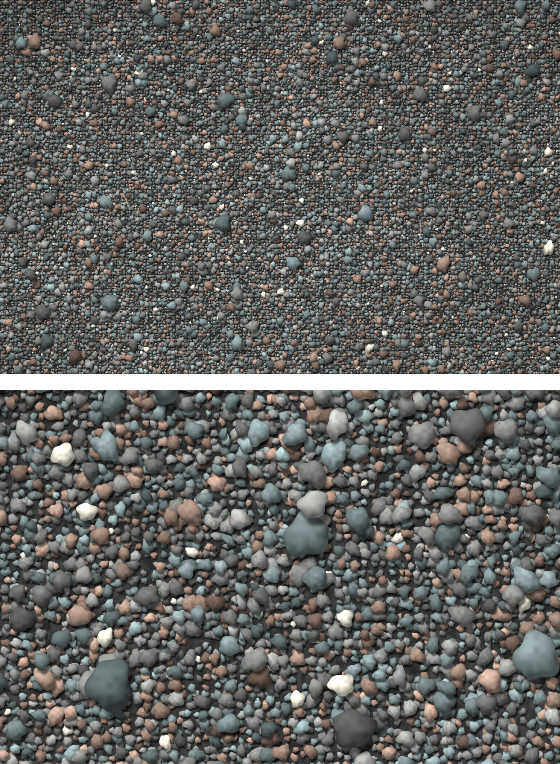
Top: the whole. Bottom: its middle third, enlarged.
Write a Shadertoy shader that draws this texture.

```glsl
// Dark volcanic gravel: layered small stones in sunlight, with pale chips and dry twigs.

const vec3 LIGHT = vec3(-0.28, 0.58, 0.765);
const vec3 GROUND = vec3(0.20, 0.205, 0.20);
const vec3 NEUTRAL = vec3(0.99, 1.0, 0.98);
const vec3 COOL = vec3(0.91, 1.02, 1.03);
const vec3 RUSTY = vec3(1.15, 0.97, 0.87);
const vec3 PALE = vec3(0.92, 0.90, 0.84);
const vec3 TWIG = vec3(0.58, 0.54, 0.48);

// Sine-free hash with three outputs.
vec3 hash3(vec2 p) {
    vec3 q = fract(p.xyx * vec3(0.1031, 0.1030, 0.0973));
    q += dot(q, q.yxz + 33.33);
    return fract((q.xxy + q.yzz) * q.zyx);
}

float valueNoise(vec2 p) {
    vec2 cell = floor(p), f = fract(p);
    f = f * f * (3.0 - 2.0 * f);
    float low = mix(hash3(cell).x, hash3(cell + vec2(1, 0)).x, f.x);
    float high = mix(hash3(cell + vec2(0, 1)).x, hash3(cell + vec2(1, 1)).x, f.x);
    return mix(low, high, f.y);
}

vec2 rotate(vec2 p, float angle) {
    float c = cos(angle), s = sin(angle);
    return vec2(c * p.x - s * p.y, s * p.x + c * p.y);
}

// Normalised radius of a lumpy oval: 1 on its outline.
float stoneRadius(vec2 offset, float size, vec3 shape) {
    vec2 q = rotate(offset, 6.283 * shape.x) / size;
    q *= vec2(1.0 - 0.22 * shape.y, 1.0 + 0.22 * shape.y);
    float angle = atan(q.y, q.x + 1e-5);
    float lumps = 0.10 * sin(3.0 * angle + 6.283 * shape.z)
                + 0.07 * sin(5.0 * angle + 20.0 * shape.y);
    return length(q) / (1.0 + lumps);
}

vec3 stoneAlbedo(vec3 pick, float paleShare) {
    vec3 tint = pick.x < 0.45 ? NEUTRAL : (pick.x < 0.78 ? COOL : RUSTY);
    float tone = 0.50 + 0.19 * (pick.y + pick.z - 1.0);
    float pale = step(1.0 - paleShare, fract(pick.x * 37.0 + pick.y * 11.0));
    return mix(tint * tone, PALE, pale);
}

// Lays one scatter of stones, each with a cast shadow, over the colour below.
vec3 addStones(vec3 below, vec2 p, float cells, float density, float paleShare, float pixel) {
    vec3 color = below;
    vec2 g = p * cells;
    vec2 home = floor(g);
    for (int y = -1; y <= 1; y++)
    for (int x = -1; x <= 1; x++) {
        vec2 cell = home + vec2(x, y);
        vec2 seed = cell + cells * vec2(3.0, 7.0);
        vec3 place = hash3(seed);
        if (place.z > density) continue;
        vec3 shape = hash3(seed + 211.0);
        vec3 pick = hash3(seed + 467.0);
        vec2 offset = g - cell - mix(vec2(0.2), vec2(0.8), place.xy);
        float size = mix(0.36, 0.64, shape.z * shape.z);

        float castRadius = stoneRadius(offset + 0.36 * LIGHT.xy, size, shape);
        color *= 1.0 - 0.55 * (1.0 - smoothstep(0.7, 1.15, castRadius));

        float radius = stoneRadius(offset, size, shape);
        float edge = 0.6 * pixel * cells / size;
        float cover = 1.0 - smoothstep(1.0 - edge, 1.0 + edge, radius);
        float dome = min(radius, 1.0);
        vec2 outward = offset / max(length(offset), 1e-4);
        vec3 normal = vec3(outward * dome, sqrt(1.0 - dome * dome));
        float lit = max(dot(normal, LIGHT), 0.0);
        float pits = valueNoise(offset * 6.0 + seed) - 0.5;
        vec3 stone = stoneAlbedo(pick, paleShare) * (0.55 + 0.66 * lit + 0.22 * pits);
        color = mix(color, stone, cover);
    }
    return color;
}

// Thin, slightly bent dry stalks.
vec3 addTwigs(vec3 below, vec2 p, float aspect, float pixel) {
    vec3 color = below;
    for (int i = 0; i < 8; i++) {
        vec3 place = hash3(vec2(i, 91));
        vec3 form = hash3(vec2(i, 137));
        vec2 q = rotate(p - place.xy * vec2(aspect, 1.0), 6.283 * place.z);
        float halfLength = mix(0.010, 0.024, form.x);
        q.y += 8.0 * (form.y - 0.5) * q.x * q.x;
        q.x -= clamp(q.x, -halfLength, halfLength);
        float cover = 1.0 - smoothstep(0.0012 - 0.5 * pixel, 0.0012 + 0.8 * pixel, length(q));
        color = mix(color, TWIG * mix(0.85, 1.2, form.z), 0.8 * cover);
    }
    return color;
}

void mainImage(out vec4 fragColor, in vec2 fragCoord) {
    float pixel = 1.0 / iResolution.y;
    float aspect = iResolution.x * pixel;
    vec2 p = fragCoord * pixel;

    // Stones from fine grit to sparse pebbles
    vec3 color = GROUND * (0.7 + 0.6 * valueNoise(p * 260.0));
    color = addStones(color, p, 128.0, 0.95, 0.008, pixel);
    color = addStones(color, p, 83.0, 0.62, 0.012, pixel);
    color = addStones(color, p, 53.0, 0.22, 0.025, pixel);
    color = addStones(color, p, 29.0, 0.045, 0.03, pixel);
    color = addTwigs(color, p, aspect, pixel);

    // Shallow undulation and darker upper corners
    float relief = valueNoise(p * vec2(4.0, 6.0)) + 0.6 * valueNoise(p * 13.0 + 40.0) - 0.8;
    vec2 corner = vec2(p.x / aspect - 0.5, max(p.y - 0.45, 0.0));
    color *= 1.05 + 0.13 * relief - 0.35 * dot(corner, corner);
    fragColor = vec4(clamp(color, 0.0, 1.0), 1.0);
}
```
